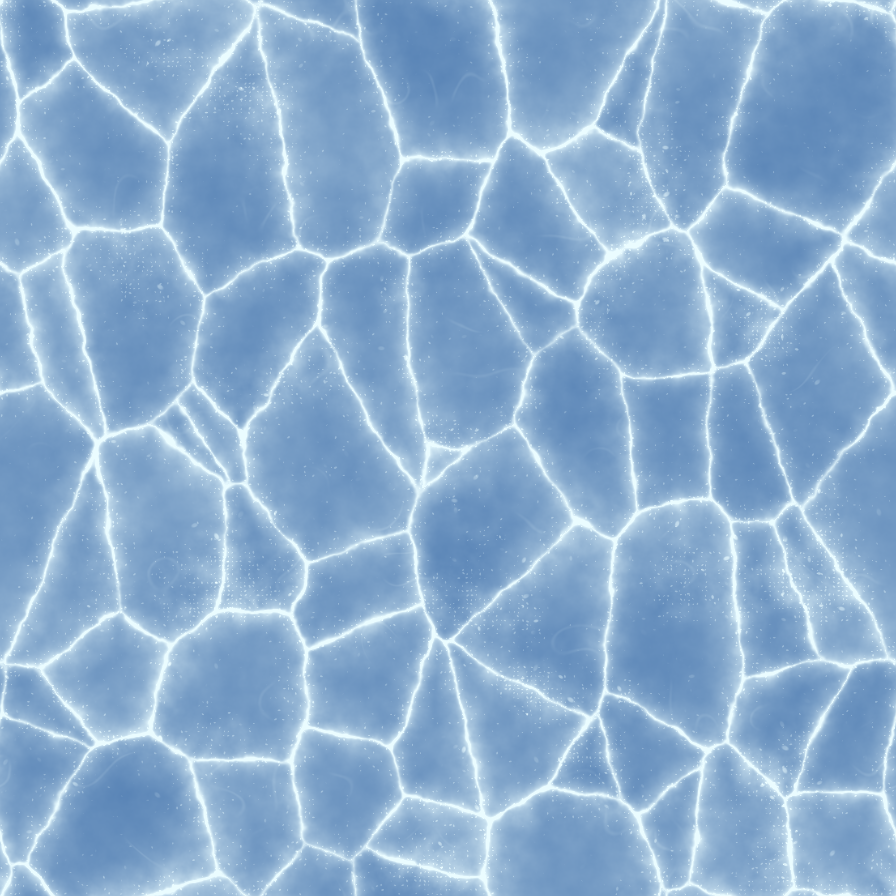
A WebGL 1 fragment shader for this texture:

```glsl
precision highp float;
// Cracked blue ice: tall angular plates with frosted, glowing seams and scattered frost dust.
uniform vec2 u_resolution;

const vec3 DEEP_ICE = vec3(0.40, 0.56, 0.74);
const vec3 WHITE_FROST = vec3(0.87, 0.95, 0.98);
const vec2 PLATE_GRID = vec2(9.0, 7.0);    // plates across and up
const vec2 PLATE_METRIC = vec2(1.0, 0.72); // below 1 in y: taller plates
const float SIZE_SPREAD = 0.009;           // how much large plates crowd small ones
const float BEND = 0.035;                  // slow curving of the seams
const float RAGGED = 0.006;                // fine roughness of the seams
const float SEAM_WIDTH = 0.0019;
const float RIM_WIDTH = 0.005;
const float HALO_WIDTH = 0.018;
const float BASE_FROST = 0.04;
const float TAU = 6.28318;

vec2 wrap(vec2 cell, vec2 period) {
  return cell - period * floor((cell + 0.5) / period);
}

vec2 hash2(vec2 p) {
  vec3 q = fract(p.xyx * vec3(0.1031, 0.1030, 0.0973));
  q += dot(q, q.yzx + 33.33);
  return fract((q.xx + q.yz) * q.zy);
}

// Gradient noise that wraps after n lattice steps, which span the canvas.
float corner(vec2 cell, vec2 offset, float n) {
  float a = TAU * hash2(wrap(cell, vec2(n)) + n).x;
  return dot(vec2(cos(a), sin(a)), offset);
}

float noise(vec2 uv, float n) {
  vec2 p = uv * n, i = floor(p), f = p - i;
  vec2 u = f * f * f * (f * (f * 6.0 - 15.0) + 10.0);
  vec2 e = vec2(1.0, 0.0);
  return mix(mix(corner(i, f, n), corner(i + e, f - e, n), u.x),
             mix(corner(i + e.yx, f - e.yx, n), corner(i + 1.0, f - 1.0, n), u.x), u.y);
}

float fbm(vec2 uv, float n) {
  float sum = 0.0, amp = 1.0;
  for (int k = 0; k < 4; k++) {
    sum += amp * noise(uv, n);
    amp *= 0.5;
    n *= 2.0;
  }
  return sum;
}

// Plate centre in canvas units (xy) and its weight (z).
vec3 plateSite(vec2 cell) {
  vec2 id = wrap(cell, PLATE_GRID) + 17.0;
  float w = hash2(id + 41.0).x;
  return vec3((cell + hash2(id)) / PLATE_GRID, SIZE_SPREAD * w * w);
}

float power(vec2 p, vec3 site) {
  vec2 v = (p - site.xy) * PLATE_METRIC;
  return dot(v, v) - site.z;
}

float smoothMin(float a, float b, float k) {
  float h = max(k - abs(a - b), 0.0) / k;
  return min(a, b) - 0.25 * h * h * k;
}

// Weighted Voronoi: returns seam distance, writes the owning plate's cell.
float seamDistance(vec2 p, out vec2 owner) {
  vec2 home = floor(p * PLATE_GRID);
  float best = 1e3;
  for (int y = -2; y <= 2; y++) for (int x = -2; x <= 2; x++) {
    vec2 cell = home + vec2(x, y);
    float d = power(p, plateSite(cell));
    if (d < best) { best = d; owner = cell; }
  }
  vec3 a = plateSite(owner);
  float seam = 1.0;
  for (int y = -2; y <= 2; y++) for (int x = -2; x <= 2; x++) {
    vec2 cell = home + vec2(x, y);
    if (distance(cell, owner) < 0.5) continue;
    vec3 b = plateSite(cell);
    float slope = 2.0 * length((b.xy - a.xy) * PLATE_METRIC * PLATE_METRIC);
    seam = smoothMin(seam, (power(p, b) - best) / max(slope, 1e-4), 0.005);
  }
  return max(seam, 0.0);
}

// Small stretched flecks on an n by n grid; density is the share of filled cells.
float flecks(vec2 uv, float n, float density, float pixel) {
  vec2 g = uv * n, id = wrap(floor(g), vec2(n)) + n;
  vec2 pick = hash2(id + 31.0);
  vec2 o = fract(g) - mix(vec2(0.32), vec2(0.68), hash2(id));
  float a = TAU * fract(pick.y * 17.0);
  o = mat2(cos(a), sin(a), -sin(a), cos(a)) * o * vec2(0.8, 1.3);
  float r = mix(0.1, 0.3, pick.y * pick.y);
  float dot_ = 1.0 - smoothstep(0.4 * r, r + 0.5 * n * pixel, length(o));
  return dot_ * smoothstep(0.0, 0.08, density - pick.x);
}

void main() {
  vec2 uv = gl_FragCoord.xy / u_resolution;
  float pixel = 1.0 / min(u_resolution.x, u_resolution.y);

  // Plates with bent, ragged seams
  vec2 bend = vec2(noise(uv, 4.0), noise(uv + 0.37, 4.0)) * BEND;
  vec2 rough = vec2(fbm(uv, 24.0), fbm(uv + 0.61, 24.0)) * RAGGED;
  vec2 p = uv + bend + rough, plate;
  float seam = seamDistance(p, plate);
  vec2 id = wrap(plate, PLATE_GRID);
  vec2 tint = hash2(id + 73.0), tilt = hash2(id + 97.0) - 0.5;

  // Plate body: tint, slow tilt, cloudy mottling
  float cloud = fbm(uv + 0.23, 5.0), mottle = fbm(uv, 40.0);
  float frost = BASE_FROST + 0.14 * (tint.x - 0.5) + 0.14 * cloud + 0.05 * mottle;
  frost += 1.3 * dot(p - plateSite(plate).xy, tilt);

  // Halo, rim and white seam line
  float patches = smoothstep(0.1, 0.6, fbm(uv + 0.71, 6.0));
  float haloWidth = HALO_WIDTH * (1.0 + 0.7 * cloud + 0.4 * patches);
  float halo = exp(-seam / max(haloWidth, 0.006));
  frost += halo * mix(0.34, 0.60, tint.y) * (1.0 + 0.35 * mottle);
  frost += 0.26 * exp(-seam / RIM_WIDTH) * (1.0 + 0.6 * mottle);
  float crumble = smoothstep(0.15, 0.6, fbm(uv + 0.47, 20.0));
  float width = max(SEAM_WIDTH * (1.0 + 1.1 * crumble), 0.7 * pixel);
  float line = exp(-seam * seam / (width * width));
  frost += line * (0.34 + 0.3 * noise(uv + 0.13, 14.0) + 0.15 * crumble);

  // Frost dust, chips and faint scratches
  float nearSeam = exp(-seam / 0.012);
  frost += 0.32 * flecks(uv, 210.0, 0.05 + 0.5 * patches + 0.45 * nearSeam, pixel);
  frost += 0.40 * flecks(uv, 76.0, 0.035 + 0.16 * patches + 0.07 * nearSeam, pixel);
  float scratch = 1.0 - smoothstep(0.0, 0.05, abs(noise(uv + bend + 0.53, 18.0)));
  frost += 0.10 * scratch * smoothstep(0.15, 0.45, noise(uv + 0.83, 13.0));
  frost += 0.10 * patches * (0.5 + mottle);

  gl_FragColor = vec4(mix(DEEP_ICE, WHITE_FROST, clamp(frost, -0.14, 1.1)), 1.0);
}
```
